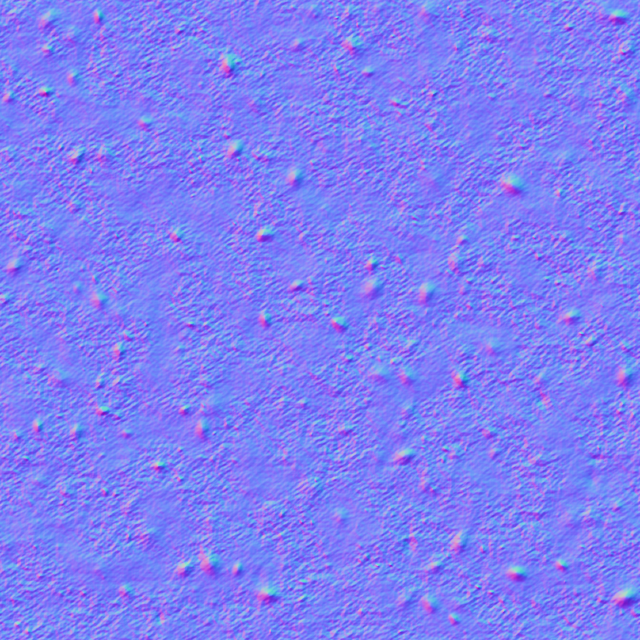
Write a Shadertoy shader that draws this texture map.

```glsl
const float GRAIN_FREQ   = 168.0;  // lattice cells across the canvas
const float STREAK_FREQ  = 112.0;
const float LUMP_FREQ    = 62.0;
const float SWELL_FREQ   = 29.0;
const float DRIFT_FREQ   = 11.0;
const float PATCH_FREQ   = 14.0;
const float GRAIN_SLOPE  = 0.14;   // steepness of each layer
const float STREAK_SLOPE = 0.13;
const float LUMP_SLOPE   = 0.11;
const float SWELL_SLOPE  = 0.07;
const float DRIFT_SLOPE  = 0.05;
const float CRUMB_FREQ   = 58.0;
const float CRUMB_SHARE  = 0.35;
const float CRUMB_SLOPE  = 0.55;
const float PEBBLE_FREQ  = 23.0;
const float PEBBLE_SHARE = 0.34;
const float PEBBLE_SLOPE = 0.95;
const float SMOOTH_LEVEL = 0.5;    // grain strength in worn patches
const float ROUGH_LEVEL  = 1.25;   // grain strength in rough patches
const float SKEW         = 0.8;    // makes left faces steeper than right ones
const float SKEW_CENTRE  = 0.028;
const float BLUE_GAIN    = 0.977;
const mat2  SHEAR        = mat2(1.0, 0.0, -1.0, 1.0); // whole numbers keep it tiling

// Integer hash of a wrapped cell, three values in 0..1
vec3 hash3(vec2 cell, float period, uint seed) {
    uvec3 v = uvec3(uvec2(mod(cell, period)), seed);
    v = v * 1664525u + 1013904223u;
    v.x += v.y * v.z; v.y += v.z * v.x; v.z += v.x * v.y;
    v ^= v >> 16u;
    v.x += v.y * v.z; v.y += v.z * v.x; v.z += v.x * v.y;
    return vec3(v >> 8u) / 16777216.0;
}

vec2 direction(float turn) {
    float a = 6.28319 * turn;
    return vec2(cos(a), sin(a));
}

// Wrapping gradient noise: value in x, slope in yz
vec3 noiseSlope(vec2 q, float period, uint seed) {
    vec2 i = floor(q), f = q - i;
    vec2 u = f * f * f * (f * (f * 6.0 - 15.0) + 10.0);
    vec2 du = 30.0 * f * f * (f * (f - 2.0) + 1.0);
    vec2 e = vec2(1, 0);
    vec2 ga = direction(hash3(i, period, seed).x);
    vec2 gb = direction(hash3(i + e.xy, period, seed).x);
    vec2 gc = direction(hash3(i + e.yx, period, seed).x);
    vec2 gd = direction(hash3(i + e.xx, period, seed).x);
    float a = dot(ga, f), b = dot(gb, f - e.xy);
    float c = dot(gc, f - e.yx), d = dot(gd, f - e.xx);
    float cross4 = a - b - c + d;
    float value = a + u.x * (b - a) + u.y * (c - a) + u.x * u.y * cross4;
    vec2 slope = ga + u.x * (gb - ga) + u.y * (gc - ga) + u.x * u.y * (ga - gb - gc + gd)
               + du * (u.yx * cross4 + vec2(b, c) - a);
    return vec3(value, slope);
}

vec2 layer(vec2 uv, float freq, uint seed) {
    return noiseSlope(uv * freq, freq, seed).yz;
}

// Slope of scattered oval domes, a few of them pits
vec2 domes(vec2 uv, float freq, float share, float steepness, uint seed) {
    vec2 q = uv * freq, home = floor(q), slope = vec2(0);
    for (int y = -1; y <= 1; y++)
    for (int x = -1; x <= 1; x++) {
        vec2 cell = home + vec2(x, y);
        vec3 place = hash3(cell, freq, seed);
        vec3 shape = hash3(cell, freq, seed + 1u);
        if (place.z > share) continue;
        vec2 d = q - cell - 0.2 - 0.6 * place.xy;
        vec2 axis = direction(shape.x);
        float radius = mix(0.16, 0.34, shape.y);
        vec2 stretched = d + 1.3 * shape.z * axis * dot(d, axis);
        float height = steepness * mix(0.25, 1.0, shape.z * shape.z);
        height *= place.z < 0.15 * share ? -0.6 : 1.0;
        slope -= 2.0 * height * stretched / radius * exp(-dot(d, stretched) / (radius * radius));
    }
    return slope;
}

void mainImage(out vec4 fragColor, in vec2 fragCoord) {
    vec2 uv = fragCoord / iResolution.xy;

    // Rough and worn patches
    float patchNoise = noiseSlope(uv * PATCH_FREQ, PATCH_FREQ, 11u).x;
    float rough = mix(SMOOTH_LEVEL, ROUGH_LEVEL, smoothstep(-0.35, 0.2, patchNoise));

    // Fine grain, with streaks rising to the right
    vec2 fine = GRAIN_SLOPE * layer(uv, GRAIN_FREQ, 21u);
    fine += STREAK_SLOPE * (layer(SHEAR * uv, STREAK_FREQ, 22u) * SHEAR);
    fine += LUMP_SLOPE * layer(uv, LUMP_FREQ, 23u);
    fine += domes(uv, CRUMB_FREQ, CRUMB_SHARE, CRUMB_SLOPE, 31u);

    // Broad relief and pebbles
    vec2 slope = rough * fine;
    slope += SWELL_SLOPE * layer(uv, SWELL_FREQ, 24u);
    slope += DRIFT_SLOPE * layer(uv, DRIFT_FREQ, 25u);
    slope += domes(uv, PEBBLE_FREQ, PEBBLE_SHARE, PEBBLE_SLOPE, 41u);
    slope.x += SKEW * (min(slope.x * slope.x, 0.2) - SKEW_CENTRE);

    // Encode the surface normal as colour
    vec3 normal = normalize(vec3(slope.x, -slope.y, 1.0));
    vec3 color = 0.5 + 0.5 * normal;
    color.b *= BLUE_GAIN;
    fragColor = vec4(color, 1.0);
}
```
